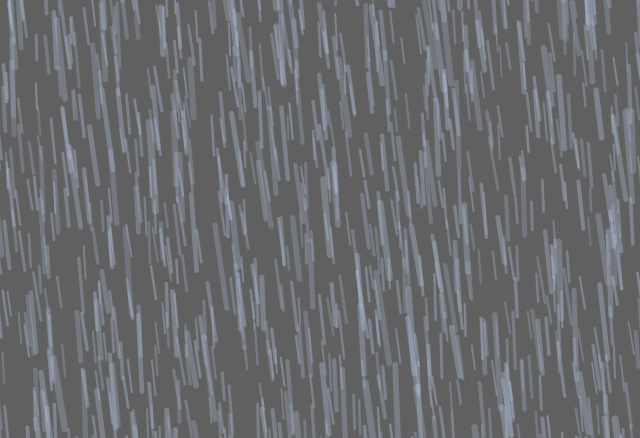
This texture is drawn by a WebGL 2 fragment shader. Its source:

```glsl
#version 300 es
precision highp float;
// Slanting rain: pale blue translucent streaks over flat grey.
// Each layer is a sheared cell grid holding one jittered capsule per cell;
// layers run from many short thin streaks to few long wide ones.

#define LAYERS 8
#define COVERAGE 0.43                  // summed streak area per canvas area
#define LEAN 0.10                      // mean sideways drift per unit of height
#define LEAN_SPREAD 0.075
#define LENGTH_RANGE vec2(0.075, 0.20) // thin to wide, in canvas heights
#define WIDTH_RANGE vec2(0.005, 0.0135)
#define OPACITY_RANGE vec2(0.36, 0.30)
#define SOFTNESS 0.0016
#define GREY vec3(0.378)
#define RAIN vec3(0.68, 0.74, 0.85)

uniform vec2 u_resolution;
out vec4 fragColor;

// Four independent random values from a cell and its layer
vec4 hash4(vec3 cell) {
    vec4 v = fract(cell.xyzx * vec4(0.1031, 0.1030, 0.0973, 0.1099));
    v += dot(v, v.wzxy + 33.33);
    return fract((v.xxyz + v.yzzw) * v.zywx);
}

// Distance to a centred segment along a unit direction
float segmentDistance(vec2 p, vec2 direction, float halfLength) {
    float along = clamp(dot(p, direction), -halfLength, halfLength);
    return length(p - direction * along);
}

// Fraction of the background left visible by one layer
float layerClearness(vec2 p, float layer, float size, float soft) {
    float streakLength = mix(LENGTH_RANGE.x, LENGTH_RANGE.y, size);
    float streakWidth = mix(WIDTH_RANGE.x, WIDTH_RANGE.y, size);
    float opacity = mix(OPACITY_RANGE.x, OPACITY_RANGE.y, size);

    // Cell area follows from the share each layer has to cover
    float cellHeight = 1.2 * streakLength;
    float cellWidth = streakLength * streakWidth * float(LAYERS) / (COVERAGE * cellHeight);
    vec2 cellSize = vec2(cellWidth, cellHeight);
    vec2 shift = hash4(vec3(layer, 7.0, 3.0)).xy;
    vec2 grid = vec2(p.x + LEAN * p.y, p.y) / cellSize + shift;

    float clearness = 1.0;
    for (int j = -1; j <= 1; j++) {
        for (int i = -1; i <= 1; i++) {
            vec2 cell = floor(grid) + vec2(i, j);
            vec4 place = hash4(vec3(cell + 50.0, layer * 17.0 + 5.0));
            vec4 look = hash4(vec3(cell + 90.0, layer * 23.0 + 11.0));

            // Back from the sheared grid to canvas space
            vec2 offset = (grid - cell - place.xy) * cellSize;
            offset.x -= LEAN * offset.y;

            float lean = LEAN + LEAN_SPREAD * (2.0 * place.z - 1.0);
            float halfLength = 0.5 * streakLength * mix(0.75, 1.15, place.w);
            float halfWidth = 0.5 * streakWidth * mix(0.8, 1.2, look.x);
            float d = segmentDistance(offset, normalize(vec2(-lean, 1.0)), halfLength - halfWidth);
            float cover = 1.0 - smoothstep(halfWidth - soft, halfWidth + soft, d);
            clearness *= 1.0 - cover * opacity * mix(0.7, 1.2, look.y);
        }
    }
    return clearness;
}

void main() {
    vec2 p = gl_FragCoord.xy / u_resolution.y;
    float soft = max(SOFTNESS, 0.6 / u_resolution.y);

    // Overlapping streaks add up to the brighter patches
    float clearness = 1.0;
    for (int i = 0; i < LAYERS; i++) {
        float size = pow(float(i) / float(LAYERS - 1), 1.2);
        clearness *= layerClearness(p, float(i), size, soft);
    }
    fragColor = vec4(mix(RAIN, GREY, clearness), 1.0);
}
```
